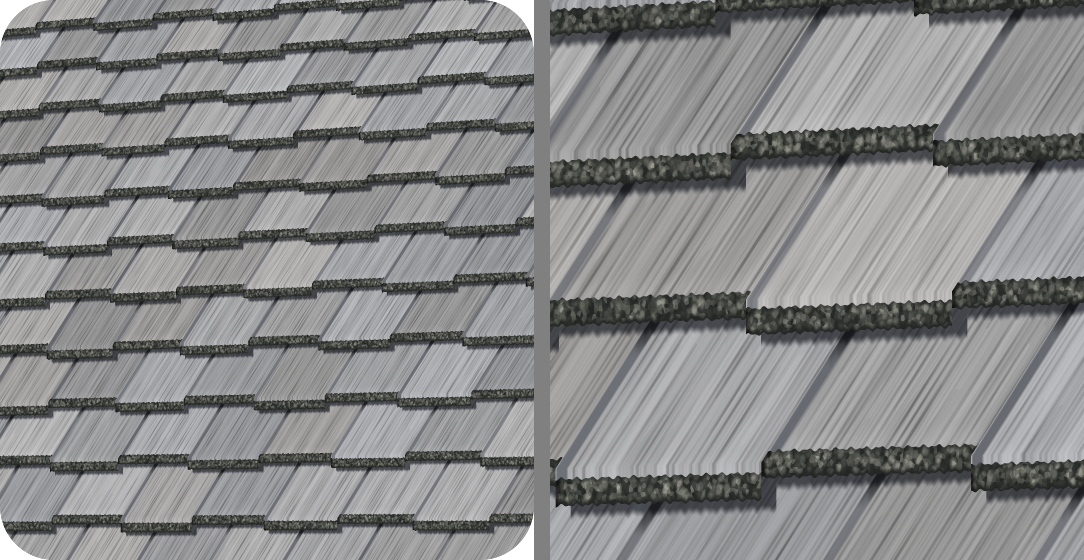
Left: the whole. Right: its middle third, enlarged.
This texture is drawn by a WebGL 2 fragment shader. Its source:

```glsl
#version 300 es
precision highp float;
// Weathered grey roof shingles in leaning, staggered courses seen at an angle.
// Quadratic spacing gives the perspective; each tile has a grooved top and a
// rough dark front edge, and casts a shadow on the course below.
#define LEAN 0.73       // sideways run of the joints per unit of height
#define THICK 1.35      // height of the front edge
#define STAGGER 0.40    // alternate tiles sit this far above or below the line
#define JOINT 0.60      // width of the gap between tiles
#define GROOVES 1.9     // grooves per unit across a tile
#define GROOVE_DEPTH 0.19
#define TONE_DARK 0.595
#define TONE_LIGHT 0.725
#define CORNER 9.6      // radius of the rounded canvas corners
#define SAMPLES 3       // antialiasing grid per pixel

uniform vec2 u_resolution;
out vec4 outColor;

const vec3 EDGE_DARK = vec3(0.14, 0.15, 0.14);
const vec3 EDGE_LIGHT = vec3(0.57, 0.57, 0.53);
const vec3 JOINT_COLOR = vec3(0.38, 0.39, 0.42);
const vec3 SHADOW_TINT = vec3(0.42, 0.43, 0.46);

struct Tile {
    vec2 id;        // column, course
    float across;   // distance from the left side
    float width;
    float height;   // height above the lower edge, negative when outside
    float thick;
};

float hash(vec2 p) {
    p = fract(p * vec2(0.1031, 0.1137) + 0.37);
    p += dot(p, p.yx + 33.33);
    return fract((p.x + p.y) * p.x * 7.31);
}

// Nearest random point: x is its distance, y its random value.
vec2 cells(vec2 p) {
    vec2 base = floor(p), best = vec2(9.0, 0.0);
    for (int j = -1; j <= 1; j++)
        for (int i = -1; i <= 1; i++) {
            vec2 c = base + vec2(i, j);
            float d = length(c + vec2(hash(c), hash(c + 71.0)) - p);
            if (d < best.x) best = vec2(d, hash(c + 137.0));
        }
    return best;
}

// Thin lines of random position and strength along one axis.
float grooves(float x, float seed) {
    float base = floor(x), sum = 0.0;
    for (int i = -1; i <= 1; i++) {
        vec2 c = vec2(base + float(i), seed);
        float d = abs(x - c.x - hash(c));
        sum += hash(c + 53.0) * (1.0 - smoothstep(0.06, 0.30, d));
    }
    return min(sum, 1.0);
}

// Solves origin + linear * n + curve * n * n = value.
float stepIndex(float origin, float linear, float curve, float value) {
    float root = sqrt(max(linear * linear + 4.0 * curve * (value - origin), 0.0));
    return (root - linear) / (2.0 * curve);
}

// Origin, linear and curved spacing of the courses at x.
vec3 courseSpacing(float x) {
    return vec3(5.73, 6.80, 0.198) + x * vec3(-0.0822, 0.00575, 0.00022);
}

Tile tileAt(float row, vec2 p) {
    Tile t;
    vec3 c = courseSpacing(p.x);
    float line = c.x + row * (c.y + row * c.z);
    t.thick = THICK * (1.0 + 0.025 * row);
    float lean = LEAN - 0.012 * row;
    float foot = p.x - lean * max(line - 0.5 * t.thick - p.y, 0.0);
    vec3 s = vec3(6.3, 10.29, 0.091) + row * vec3(0.29, 0.195, 0.004);
    float col = stepIndex(s.x, s.y, s.z, foot);
    t.id = vec2(floor(col), row);
    t.width = s.y + 2.0 * s.z * col;
    t.across = fract(col) * t.width;
    // The stagger keeps its phase in the far courses, then alternates.
    float phase = row < 4.5 ? step(3.5, row) : mod(row, 2.0);
    float side = 2.0 * mod(t.id.x + phase, 2.0) - 1.0;
    float jitter = 0.3 * (hash(t.id + 19.0) - 0.5);
    float ragged = 0.06 * sin(p.x * 7.3) + 0.05 * sin(p.x * 13.1 + row);
    t.height = line + 0.5 * t.thick + side * (STAGGER + 0.02 * row) + jitter + ragged - p.y;
    return t;
}

vec3 frontEdge(Tile t, vec2 p) {
    vec2 grit = cells(p * vec2(2.5, 1.5) + vec2(0.35 * p.y, 0.0));
    vec2 fine = cells(p * vec2(4.6, 3.4) + 40.0);
    float light = 0.60 * grit.y * smoothstep(0.75, 0.2, grit.x) + 0.55 * fine.y * fine.y;
    float v = t.height / t.thick;
    light *= smoothstep(0.0, 0.3, v) * (1.0 - 0.5 * smoothstep(0.75, 1.0, v));
    return mix(EDGE_DARK, EDGE_LIGHT, light) * mix(0.5, 1.0, smoothstep(0.1, 0.4, t.across));
}

vec3 tileTop(Tile t, vec2 p) {
    float seed = hash(t.id + 7.0), x = t.across;
    float tone = mix(TONE_DARK, TONE_LIGHT, hash(t.id + 91.0));
    // Broad bands, fine grain and grooves all run along the tile.
    tone += 0.016 * sin(x * 1.7 + seed * 40.0) + 0.014 * sin(x * 4.3 + seed * 90.0);
    tone += 0.05 * (cells(vec2(x * 3.0, t.height * 0.22) + t.id * 17.0).y - 0.5);
    float wear = 0.75 + 0.25 * sin(t.height * 0.8 + x * 1.3 + seed * 20.0);
    tone -= GROOVE_DEPTH * wear * grooves(x * GROOVES, floor(seed * 900.0));
    tone -= 0.06 * grooves(x * GROOVES * 2.1, floor(seed * 700.0) + 5.0);
    tone += 0.03 * smoothstep(1.5, 0.0, t.height - t.thick);
    vec3 color = tone * mix(vec3(0.99, 1.0, 1.025), vec3(1.01, 1.0, 0.99), hash(t.id + 33.0));
    float gap = smoothstep(0.0, 0.12, x) * (1.0 - smoothstep(JOINT, JOINT + 0.2, x));
    color = mix(color, JOINT_COLOR, gap * mix(0.6, 1.0, seed));
    // Shadow of the course above, falling down and to the right.
    float cover = tileAt(t.id.y - 1.0, p - vec2(0.9, 0.5)).height;
    color *= mix(vec3(1.0), SHADOW_TINT, smoothstep(-0.35, 0.2, cover));
    return color * (1.0 - 0.45 * gap * smoothstep(-1.6, 0.0, cover));
}

vec3 roof(vec2 p) {
    vec3 c = courseSpacing(p.x);
    float row = floor(stepIndex(c.x, c.y, c.z, p.y));
    Tile t = tileAt(row, p);
    if (t.height < 0.0) t = tileAt(row + 1.0, p);
    return t.height < t.thick ? frontEdge(t, p) : tileTop(t, p);
}

void main() {
    float unit = 100.0 / u_resolution.y;
    vec3 color = vec3(0.0);
    for (int j = 0; j < SAMPLES; j++)
        for (int i = 0; i < SAMPLES; i++) {
            vec2 shift = (vec2(i, j) + 0.5) / float(SAMPLES) - 0.5;
            vec2 p = (gl_FragCoord.xy + shift) * unit;
            color += roof(vec2(p.x, 100.0 - p.y));
        }
    color /= float(SAMPLES * SAMPLES);
    // White rounded corners.
    vec2 halfSize = 0.5 * u_resolution * unit;
    vec2 q = abs(gl_FragCoord.xy * unit - halfSize) - halfSize + CORNER;
    float outside = length(max(q, 0.0)) - CORNER;
    color = mix(color, vec3(1.0), smoothstep(-0.5 * unit, 0.5 * unit, outside));
    outColor = vec4(color, 1.0);
}
```
